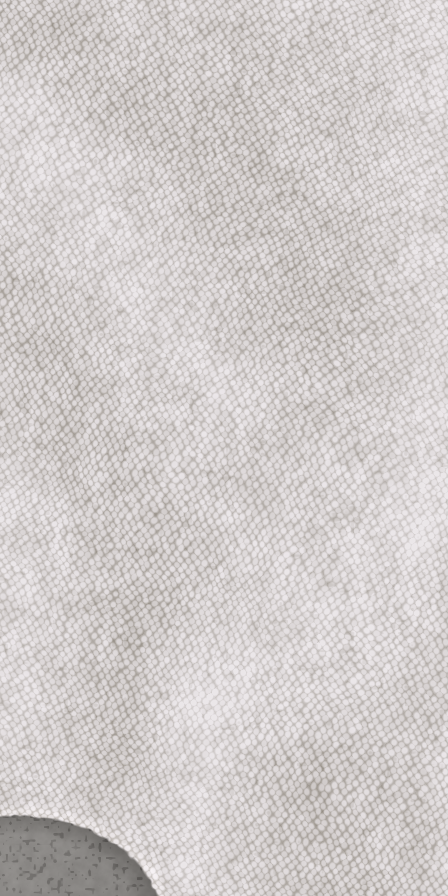
This texture is drawn by a Shadertoy shader. Its source:

```glsl
// Draped plain-weave linen: staggered oval thread bumps on a gently bent grid,
// lit by broad soft folds, with a speckled grey stone showing past the curved
// hem at the lower left. Lengths are in canvas widths.

const vec3 GAP_COLOR    = vec3(0.630, 0.605, 0.575);
const vec3 THREAD_COLOR = vec3(0.890, 0.872, 0.878);
const vec3 STONE_COLOR  = vec3(0.560, 0.550, 0.540);
const vec2 THREAD_PITCH = vec2(0.0175, 0.0115);

float hash(vec2 p) {
    return fract(sin(dot(p, vec2(127.1, 311.7))) * 43758.5453);
}

float noise(vec2 p) {
    vec2 i = floor(p), f = fract(p);
    f = f * f * (3.0 - 2.0 * f);
    return mix(mix(hash(i), hash(i + vec2(1, 0)), f.x),
               mix(hash(i + vec2(0, 1)), hash(i + vec2(1, 1)), f.x), f.y);
}

float fbm(vec2 p) {
    float sum = 0.0, amp = 0.5;
    for (int i = 0; i < 4; i++) {
        sum += amp * noise(p);
        p = p * 2.03 + 17.3;
        amp *= 0.5;
    }
    return sum;
}

// Soft ridge of light along the segment a-b
float ridge(vec2 p, vec2 a, vec2 b, float width) {
    vec2 ab = b - a;
    float h = clamp(dot(p - a, ab) / dot(ab, ab), 0.0, 1.0);
    float d = length(p - a - ab * h) / width;
    return exp(-d * d);
}

// Broad light (positive) and shade (negative) of the drape
float folds(vec2 p) {
    float light = ridge(p, vec2(0.0, 1.75), vec2(0.5, 1.15), 0.13)
                + ridge(p, vec2(1.0, 2.0), vec2(0.98, 0.9), 0.13)
                + ridge(p, vec2(1.0, 0.9), vec2(0.46, 0.42), 0.15)
                + ridge(p, vec2(0.46, 0.42), vec2(0.42, 0.0), 0.08)
                + ridge(p, vec2(0.0, 0.9), vec2(0.0, 0.4), 0.12);
    float shade = ridge(p, vec2(0.5, 1.75), vec2(0.68, 1.25), 0.19)
                + ridge(p, vec2(0.0, 1.98), vec2(0.3, 1.75), 0.10)
                + ridge(p, vec2(0.05, 1.3), vec2(0.35, 0.75), 0.12)
                + ridge(p, vec2(0.3, 0.6), vec2(0.25, 0.3), 0.10)
                + ridge(p, vec2(0.7, 0.25), vec2(0.8, 0.05), 0.15);
    return 0.7 * light - 0.75 * shade;
}

// Bend and tilt the cloth so the rows fall to the right
vec2 drape(vec2 p) {
    vec2 bend = vec2(fbm(p * 3.0), fbm(p * 3.0 + 40.0)) - 0.5;
    vec2 q = p + 0.045 * bend + 0.004 * (noise(p * 30.0) - 0.5);
    q.y += 0.27 * q.x + 0.03 * sin(3.0 * q.x + 2.0 * q.y);
    q.x -= 0.18 * q.y;
    return q;
}

// x: thread height, y: random tone of the topmost thread
vec2 weave(vec2 q) {
    vec2 best = vec2(0.0);
    float row = floor(q.y);
    for (int j = -1; j <= 1; j++) {
        float r = row + float(j);
        float stagger = 0.5 * mod(r, 2.0);
        float column = floor(q.x - stagger);
        for (int i = -1; i <= 1; i++) {
            vec2 id = vec2(column + float(i), r);
            vec2 jitter = vec2(hash(id), hash(id + 71.0)) - 0.5;
            vec2 d = q - id - vec2(0.5 + stagger, 0.5) - 0.28 * jitter;
            float tone = hash(id + 23.0);
            float size = mix(0.8, 1.2, hash(id + 133.0));
            float bump = exp(-dot(d * d, vec2(5.0, 1.7)) / size);
            if (bump > best.x) best = vec2(bump, tone);
        }
    }
    return best;
}

vec3 linen(vec2 p) {
    float fold = folds(p);
    vec2 thread = weave(drape(p) / THREAD_PITCH);
    float height = smoothstep(0.22, 0.82, thread.x);
    float relief = 0.60 - 0.16 * clamp(fold, -0.7, 1.0);
    float tone = 0.70 + 0.19 * fold + relief * (height - 0.57);
    tone += 0.20 * (thread.y - 0.5) + 0.35 * (fbm(p * 14.0) - 0.47);
    tone -= 0.22 * smoothstep(0.78, 0.95, noise(p * 75.0 + 9.0));
    return mix(GAP_COLOR, THREAD_COLOR, clamp(tone, -0.2, 1.12));
}

vec3 stone(vec2 p, float edge) {
    float speck = smoothstep(0.68, 0.9, noise(p * 130.0));
    float shadow = smoothstep(-0.05, 0.0, edge);
    float grain = 0.07 * (fbm(p * 60.0) - 0.47);
    return STONE_COLOR + grain - 0.10 * speck - 0.09 * shadow - 0.12 * p.x;
}

void mainImage(out vec4 fragColor, in vec2 fragCoord) {
    vec2 p = fragCoord / iResolution.x;

    // Signed distance to the hem, roughened by loose fibres
    vec2 hemCenter = vec2(0.04, -0.06), hemRadius = vec2(0.32, 0.24);
    float edge = (length((p - hemCenter) / hemRadius) - 1.0) * hemRadius.y;
    edge += 0.006 * (noise(p * 90.0) - 0.5);

    // Cloth with a lit hem, then the stone beyond it
    vec3 cloth = linen(p) + 0.05 * exp(-pow((edge - 0.01) / 0.01, 2.0));
    float cover = smoothstep(-0.003, 0.003, edge);
    fragColor = vec4(mix(stone(p, edge), cloth, cover), 1.0);
}
```
